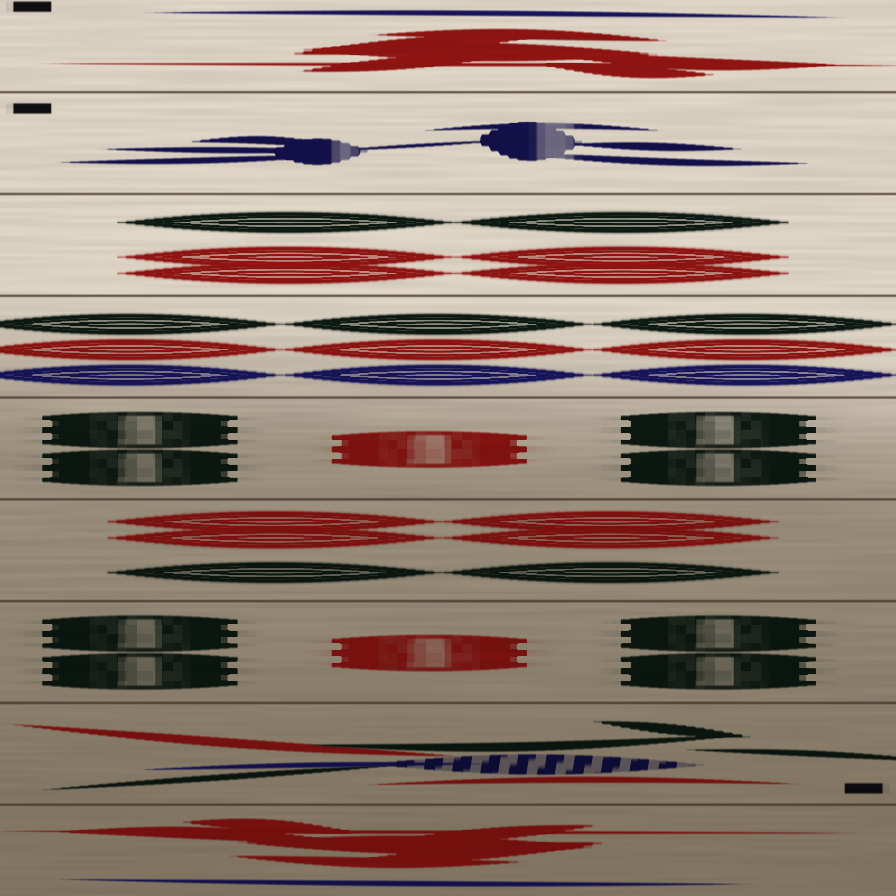
This pattern is drawn by a three.js fragment shader. Its source:

```glsl
// Nine stacked bands on a cream to umber ground, carrying stretched motifs:
// ringed lenses, toothed barrels and tapered strokes in red, green and blue.
// Band height runs from 0 (top) to 1; some motifs recur turned by 180 degrees.
varying vec2 vUv;

const float PITCH = 0.1136;  // band height
const float FIRST = 0.1029;  // first seam, from the top
const float SOFT = 0.014;    // edge softness in band heights
const float STAIRS = 96.0;   // horizontal steps across the canvas
const vec3 RED = vec3(0.56, 0.08, 0.07);
const vec3 GREEN = vec3(0.05, 0.10, 0.07);
const vec3 BLUE = vec3(0.09, 0.08, 0.36);
const vec3 BLACK = vec3(0.06, 0.06, 0.07);
const vec3 CREAM = vec3(0.87, 0.83, 0.77);
const vec3 UMBER = vec3(0.62, 0.56, 0.47);
const vec3 SEAM = vec3(0.22, 0.17, 0.13);

float hash(vec2 p) { return fract(sin(dot(p, vec2(127.1, 311.7))) * 4375.85); }

float noise(vec2 p) {
  vec2 i = floor(p), f = smoothstep(0.0, 1.0, fract(p));
  return mix(mix(hash(i), hash(i + vec2(1, 0)), f.x),
             mix(hash(i + vec2(0, 1)), hash(i + vec2(1, 1)), f.x), f.y);
}

float stair(float x) {
  float c = x * STAIRS;
  return (floor(c) + smoothstep(0.3, 0.7, fract(c))) / STAIRS;
}

float fill(float d, float soft) { return 1.0 - smoothstep(-soft, soft, d); }

vec3 paint(vec3 base, vec3 ink, float cover) { return mix(base, ink, clamp(cover, 0.0, 1.0)); }

// Bowed stroke from ends.xy to ends.zw, tapering at both ends
float stroke(vec2 p, vec4 ends, float bend, float w) {
  float t = clamp((p.x - ends.x) / (ends.z - ends.x), 0.0, 1.0);
  float bow = sin(3.14159 * t);
  float d = abs(p.y - mix(ends.y, ends.w, t) - bend * bow) - w * bow;
  return fill(d, SOFT) * smoothstep(0.0, 0.08, min(t, 1.0 - t));
}

// Row of pointed lenses with pale inner rings
vec3 lenses(vec3 base, vec2 p, float start, float pitch, float count, float v, vec3 ink) {
  float cell = (p.x - start) / pitch, u = 2.0 * fract(cell) - 1.0;
  float k = u * u + abs(p.y - v) / 0.105;
  float inRow = step(0.0, cell) * step(cell, count);
  float ring = smoothstep(-0.3, 0.5, cos(k * 18.0)) * fill(k - 0.62, 0.06);
  vec3 halo = paint(base, ink, inRow * 0.2 * fill(k - 1.12, 0.12));
  return paint(halo, mix(ink, base, 0.6 * ring), inRow * fill(k - 0.97, 0.12));
}

// Barrel with toothed ends and a pale window
vec3 barrel(vec3 base, vec2 p, vec2 c, vec3 ink) {
  vec2 q = (p - c) / vec2(0.11, 0.18), a = abs(q);
  float tooth = smoothstep(-0.3, 0.3, cos(q.y * 9.0));
  float body = fill(a.y - 1.0 + 0.25 * a.x * a.x, 0.08) * fill(a.x - 0.86 - 0.12 * tooth, 0.02);
  float window = fill(a.x - 0.19, 0.02) * fill(a.y - 0.78, 0.08);
  float fleck = hash(floor(q * vec2(9.0, 2.0))) * fill(a.x - 0.48, 0.03);
  vec3 halo = paint(base, ink, 0.12 * tooth * fill(a.x - 1.15, 0.2) * fill(a.y - 0.7, 0.1));
  return paint(halo, mix(ink, base, 0.16 * fleck + window * (0.52 + 0.1 * sign(q.x))), body);
}

// Red winged smear below a long blue line
vec3 redWings(vec3 base, vec2 p) {
  float m = stroke(p, vec4(0.03, 0.72, 1.03, 0.74), 0.0, 0.016)
    + stroke(p, vec4(0.33, 0.58, 0.74, 0.63), 0.0, 0.09) + stroke(p, vec4(0.41, 0.44, 0.75, 0.5), -0.04, 0.05)
    + stroke(p, vec4(0.32, 0.63, 0.62, 0.43), 0.0, 0.07) + stroke(p, vec4(0.33, 0.8, 0.58, 0.62), 0.0, 0.06)
    + stroke(p, vec4(0.58, 0.58, 0.94, 0.73), 0.06, 0.06) + stroke(p, vec4(0.6, 0.72, 0.8, 0.83), 0.02, 0.06);
  base = paint(base, BLUE, stroke(p, vec4(0.15, 0.22, 0.95, 0.27), -0.02, 0.026));
  return paint(base, RED, m);
}

// Two blue knots with trailing plumes
vec3 blueKnots(vec3 base, vec2 p) {
  float m = stroke(p, vec4(0.06, 0.69, 0.4, 0.61), 0.02, 0.03) + stroke(p, vec4(0.11, 0.56, 0.4, 0.58), 0.0, 0.03)
    + stroke(p, vec4(0.21, 0.49, 0.4, 0.58), -0.06, 0.04) + stroke(p, vec4(0.3, 0.59, 0.41, 0.58), 0.0, 0.13)
    + stroke(p, vec4(0.36, 0.58, 0.57, 0.47), 0.0, 0.016) + stroke(p, vec4(0.47, 0.38, 0.74, 0.38), -0.05, 0.03)
    + stroke(p, vec4(0.53, 0.47, 0.65, 0.5), 0.0, 0.19) + stroke(p, vec4(0.63, 0.51, 0.83, 0.56), 0.0, 0.04)
    + stroke(p, vec4(0.55, 0.58, 0.91, 0.7), 0.04, 0.035);
  float sheen = fill(abs(p.x - 0.62) - 0.02, 0.01) + fill(abs(p.x - 0.385) - 0.012, 0.01);
  return paint(base, mix(BLUE * 0.8, base, 0.45 * sheen), m);
}

// Crossing reeds around a striped spindle
vec3 reeds(vec3 base, vec2 p) {
  base = paint(base, RED, stroke(p, vec4(0.0, 0.2, 0.52, 0.53), 0.03, 0.045)
    + stroke(p, vec4(0.4, 0.81, 0.9, 0.8), -0.05, 0.03));
  base = paint(base, GREEN, stroke(p, vec4(0.04, 0.86, 0.46, 0.6), 0.0, 0.03)
    + stroke(p, vec4(0.33, 0.41, 0.84, 0.31), 0.07, 0.045) + stroke(p, vec4(0.66, 0.18, 0.84, 0.34), 0.0, 0.05)
    + stroke(p, vec4(0.76, 0.46, 1.06, 0.58), -0.02, 0.03));
  float core = stroke(p, vec4(0.41, 0.6, 0.79, 0.61), 0.0, 0.1);
  float slats = smoothstep(-0.3, 0.5, sin(p.x * 190.0 + p.y * 12.0));
  base = paint(base, BLUE, stroke(p, vec4(0.15, 0.66, 0.55, 0.6), -0.02, 0.025));
  return paint(base, mix(BLUE * 0.7, base, 0.65 * slats), core);
}

void main() {
  vec2 uv = vec2(vUv.x, 1.0 - vUv.y);
  float q = (uv.y - FIRST) / PITCH + 1.0, row = floor(q);
  vec2 p = vec2(stair(uv.x), fract(q)), s = row > 4.5 ? 1.0 - p : p;
  float dusk = 0.7 * smoothstep(0.33, 0.56, uv.y - 0.06 * uv.x + 0.03) + 0.3 * smoothstep(0.5, 1.0, uv.y);
  vec3 col = mix(CREAM, UMBER, dusk);

  // Motifs by band
  if (row == 0.0 || row == 8.0) col = redWings(col, s);
  else if (row == 1.0) col = blueKnots(col, p);
  else if (row == 7.0) col = reeds(col, p);
  else if (row == 4.0 || row == 6.0) {
    for (float v = 0.32; v < 0.8; v += 0.37)
      for (float x = 0.156; x < 0.9; x += 0.645) col = barrel(col, p, vec2(x, v), GREEN);
    col = barrel(col, p, vec2(0.479, 0.51), RED);
  } else {
    bool triple = row == 3.0;
    vec3 r = triple ? vec3(-0.03, 0.345, 3.0) : vec3(0.133, 0.374, 2.0);
    col = lenses(col, s, r.x, r.y, r.z, 0.28, GREEN);
    col = lenses(col, s, r.x, r.y, r.z, triple ? 0.53 : 0.62, RED);
    col = lenses(col, s, r.x, r.y, r.z, 0.78, triple ? BLUE : RED);
  }
  // Edge tab, weave and seams
  float tab = fill(abs(s.x - 0.035) - 0.022, 0.004) * fill(abs(s.y - 0.16) - 0.05, SOFT);
  col = paint(col, BLACK, row < 1.5 || row == 7.0 ? tab : 0.0);
  col *= (0.95 + 0.07 * noise(uv * vec2(9.0, 260.0))) * (1.0 - 0.18 * dusk);
  col = mix(col, SEAM, 0.7 * fill(abs(q - floor(q + 0.5)) - 0.012, 0.01));
  gl_FragColor = vec4(col, 1.0);
}
```
